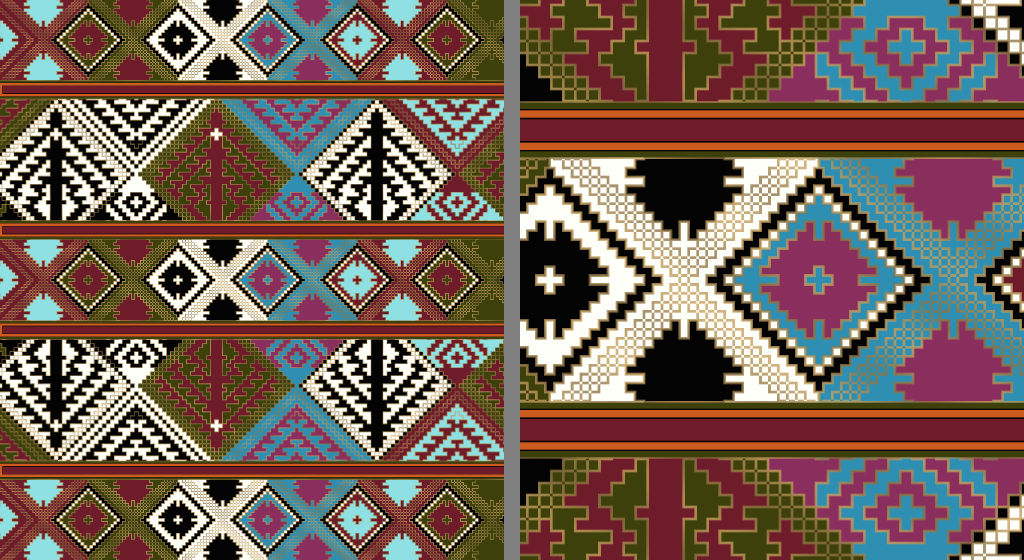
Left, the full canvas; right, a detail of the centre.
A WebGL 1 fragment shader for this pattern:

```glsl
precision highp float;
uniform vec2 u_resolution;

// Layout, with the canvas height divided into HEIGHT units
const float HEIGHT = 768.0;
const float SMALL_PITCH = 123.0;
const float SMALL_CELL = 4.1;
const float SMALL_START = -2.0;
const float BIG_PITCH = 220.0;
const float BIG_CELL = 5.5;
const float BIG_START = 77.0;
const float BIG_WAIST = 145.0;
const float STRIPE_INNER = 68.5;
const float STRIPE_OUTER = 261.0;
const float STRIPE_HALF = 12.5;
const float OUTER_BAND = 329.0;
const float THREAD = 0.62;
const float GOLD_STRENGTH = 0.78;

const vec3 WHITE = vec3(1.0, 1.0, 0.98);
const vec3 BLACK = vec3(0.01, 0.01, 0.01);
const vec3 OLIVE = vec3(0.24, 0.25, 0.04);
const vec3 MAROON = vec3(0.43, 0.11, 0.16);
const vec3 MAGENTA = vec3(0.54, 0.18, 0.37);
const vec3 BLUE = vec3(0.18, 0.56, 0.70);
const vec3 CYAN = vec3(0.56, 0.88, 0.89);
const vec3 ORANGE = vec3(0.80, 0.36, 0.13);
const vec3 GOLD = vec3(0.74, 0.60, 0.35);

// Four colourways, each a ground and a motif
vec3 ground(float way) {
  return way < 0.5 ? MAROON : way < 1.5 ? OLIVE : way < 2.5 ? WHITE : BLUE;
}
vec3 motif(float way) {
  return way < 0.5 ? CYAN : way < 1.5 ? MAROON : way < 2.5 ? BLACK : MAGENTA;
}

bool same(float a, float b) { return abs(a - b) < 0.5; }

// Stepped eight-tipped star in whole cells
bool star(float a, float b) {
  float lo = min(a, b), hi = max(a, b);
  bool body = hi < 4.5 && lo + hi < 7.5;
  bool tips = lo > 0.5 && lo < 2.5 && lo + hi < 7.5;
  return body || tips;
}

// Diagonal spine with short teeth on one side
bool comb(float across, float along) {
  float q = mod(across, 6.0);
  return q < 1.5 || (q < 3.5 && mod(along, 4.0) < 1.5);
}

// Each band returns its flat colour; alpha marks cells outlined on their own ground
vec4 smallBand(vec2 p) {
  float x = (p.x - SMALL_START) / SMALL_PITCH;
  float index = floor(x + 0.5);
  float i = floor(abs(x - index) * SMALL_PITCH / SMALL_CELL + 0.5);
  float j = floor(abs(p.y) / SMALL_CELL + 0.5);
  float d = i + j;
  if (d < 12.5) {
    float way = mod(index, 4.0);
    if (d > 9.5 && index < 0.5) return vec4(ground(way), mod(d, 2.0));
    if (d > 10.5) return vec4(BLACK, 0.0);
    if (d > 9.5) return vec4(WHITE, 0.0);
    bool filled = star(i, j) && d > 1.5;
    return vec4(filled ? motif(way) : ground(way), d < 1.5 ? 1.0 : 0.0);
  }
  float gap = floor(x);
  float way = mod(gap, 4.0);
  if (star(15.0 - i, abs(j - 11.0)))
    return vec4(gap > 4.5 ? OLIVE : motif(way), 1.0);
  return vec4(ground(way), same(d, 15.0) || same(d, 17.0) ? 1.0 : 0.0);
}

vec4 bigDiamond(float i, float v, float d, float index) {
  float way = 2.0 - mod(index, 2.0);
  if (d > 16.5) {
    bool bead = same(d, 19.0) || same(d, 17.0);
    bool dark = same(d, 19.0) && way > 1.5;
    return vec4(dark ? motif(way) : ground(way), bead ? 1.0 : 0.0);
  }
  if (i + abs(v - 10.0) < 1.5 && index < 1.5) return vec4(WHITE, 0.0);
  bool branches = v > -4.5 ? comb(i + v, i - v) : comb(i + abs(v + 8.0), i - v);
  return vec4(i < 1.5 || branches ? motif(way) : ground(way), 0.0);
}

vec4 bigTriangle(float i, float v, float gap) {
  float way = mod(gap + 1.0, 4.0);
  float rise = abs(v) - i;
  if (v > 0.0) {
    if (i + abs(v - 8.0) < 1.5) return vec4(motif(way), 1.0);
    if (rise > 4.5 && comb(rise - 5.0, i + v)) return vec4(motif(way), 0.0);
    bool dark = same(rise, 2.0) && way > 1.5 && way < 2.5;
    return vec4(dark ? BLACK : ground(way), same(rise, 2.0) ? 1.0 : 0.0);
  }
  bool curls = i < 7.5 && mod(i + abs(v + 7.0), 4.0) < 1.5;
  if (v > -4.5 || curls) return vec4(ground(way), 0.0);
  return vec4(gap < 0.5 ? BLACK : motif(way), 0.0);
}

vec4 bigBand(vec2 p) {
  float x = (p.x - BIG_START) / BIG_PITCH;
  float index = floor(x + 0.5);
  float i = floor(abs(x - index) * BIG_PITCH / BIG_CELL + 0.5);
  float v = floor(p.y / BIG_CELL + 0.5);
  float d = i + abs(v);
  return d < 19.5 ? bigDiamond(i, v, d, index) : bigTriangle(20.0 - i, v, floor(x) + 1.0);
}

vec4 stripe(float s) {
  vec3 c = s < 5.0 ? MAROON : s < 5.7 ? BLACK : s < 9.0 ? ORANGE : s < 9.7 ? BLACK : OLIVE;
  return vec4(c, -1.0);
}

// Bands mirrored about the middle of the canvas
vec4 cloth(vec2 p) {
  float y = abs(p.y);
  float s = min(abs(y - STRIPE_INNER), abs(y - STRIPE_OUTER));
  if (s < STRIPE_HALF) return stripe(max(s, 9.0 - p.x));
  if (y < STRIPE_INNER) return smallBand(p);
  if (y < STRIPE_OUTER) return bigBand(vec2(p.x, y - BIG_WAIST));
  return smallBand(vec2(p.x, y - OUTER_BAND));
}

// Gold thread wherever neighbouring cells differ
vec3 outlined(vec2 p) {
  vec4 here = cloth(p);
  if (here.a < -0.5) return here.rgb;
  vec2 e = vec2(THREAD, -THREAD);
  float change = distance(cloth(p + e.xx), cloth(p + e.yy)) + distance(cloth(p + e.xy), cloth(p + e.yx));
  float sheen = 0.9 + 0.15 * sin(p.x * 0.09 + p.y * 0.13);
  return mix(here.rgb, GOLD * sheen, GOLD_STRENGTH * step(0.01, change));
}

void main() {
  float unit = HEIGHT / u_resolution.y;
  vec3 sum = vec3(0.0);
  for (int a = 0; a < 3; a++) {
    for (int b = 0; b < 3; b++) {
      vec2 jitter = (vec2(float(a), float(b)) - 1.0) / 3.0;
      vec2 p = (gl_FragCoord.xy + jitter) * unit;
      sum += outlined(p - vec2(0.0, 0.5 * HEIGHT));
    }
  }
  gl_FragColor = vec4(sum / 9.0, 1.0);
}
```
